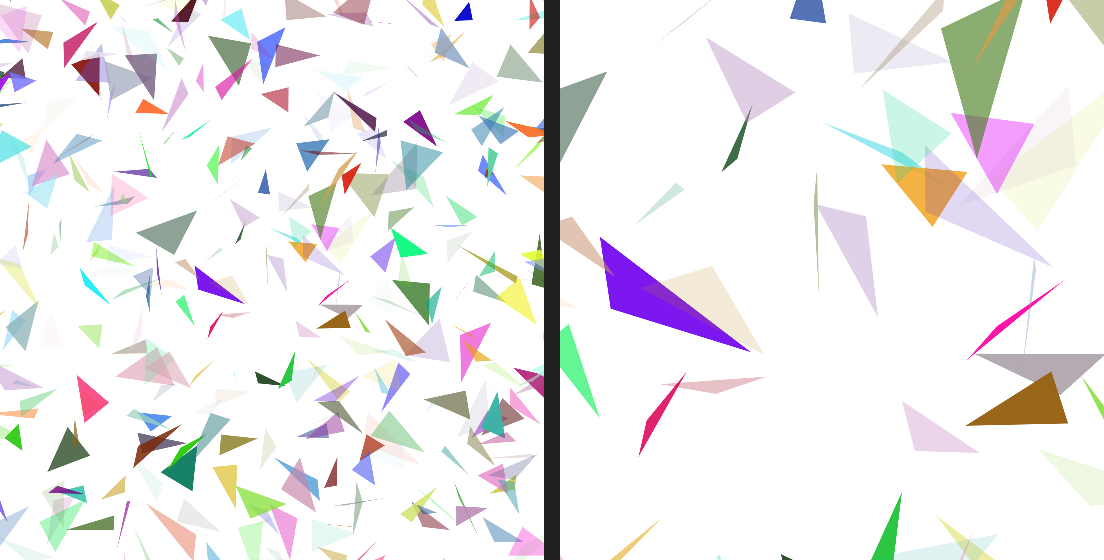
Left: the whole. Right: its middle third, enlarged.
A Shadertoy shader for this background:

```glsl
// Scattered translucent triangles on white paper. Each grid cell drops a few
// triangles with random corners, colour and opacity; every pixel blends those
// of its 3x3 neighbouring cells in one fixed order, using exact distances.

const float CELL = 0.1;             // grid pitch, in canvas heights
const int SLOTS = 5;                // possible triangles per cell
const float FILL_CHANCE = 0.62;     // share of slots in use
const float HALF_BOX = 0.056;       // corner spread around the centre, below CELL
const float MIN_ALPHA = 0.02;
const float MAX_ALPHA = 1.0;
const float EDGE_PIXELS = 0.5;      // width of the smoothed edge
const vec3 PAPER = vec3(1.0);

// Integer hash: three independent values in 0..1
vec3 hash3(ivec3 key) {
    uvec3 v = uvec3(key + 512) * 1664525u + 1013904223u;
    v.x += v.y * v.z; v.y += v.z * v.x; v.z += v.x * v.y;
    v ^= v >> 16u;
    v.x += v.y * v.z; v.y += v.z * v.x; v.z += v.x * v.y;
    return vec3(v >> 8u) / 16777216.0;
}

float cross2(vec2 a, vec2 b) {
    return a.x * b.y - a.y * b.x;
}

// x: squared distance to the segment, y: signed side of its line
vec2 edgeMeasure(vec2 p, vec2 a, vec2 b, float winding) {
    vec2 edge = b - a, rel = p - a;
    float along = clamp(dot(rel, edge) / max(dot(edge, edge), 1e-9), 0.0, 1.0);
    vec2 gap = rel - edge * along;
    return vec2(dot(gap, gap), winding * cross2(edge, rel));
}

// Signed distance, negative inside
float triangleDistance(vec2 p, vec2 a, vec2 b, vec2 c) {
    float winding = sign(cross2(b - a, c - a));
    vec2 nearest = min(edgeMeasure(p, a, b, winding),
                   min(edgeMeasure(p, b, c, winding),
                       edgeMeasure(p, c, a, winding)));
    return -sqrt(nearest.x) * sign(nearest.y);
}

vec2 corner(ivec3 key) {
    return (hash3(key).xy * 2.0 - 1.0) * HALF_BOX;
}

void mainImage(out vec4 fragColor, in vec2 fragCoord) {
    vec2 p = fragCoord / iResolution.y;
    float edgeWidth = EDGE_PIXELS / iResolution.y;
    ivec2 home = ivec2(floor(p / CELL));
    vec3 colour = PAPER;

    for (int dy = -1; dy <= 1; dy++)
    for (int dx = -1; dx <= 1; dx++)
    for (int slot = 0; slot < SLOTS; slot++) {
        ivec2 cell = home + ivec2(dx, dy);
        ivec3 key = ivec3(cell, slot * 8);

        // Placement, skipping empty slots and triangles out of reach
        vec3 place = hash3(key);
        vec2 q = p - (vec2(cell) + place.xy) * CELL;
        if (place.z > FILL_CHANCE || max(abs(q.x), abs(q.y)) > HALF_BOX + edgeWidth) continue;

        // Shape
        float d = triangleDistance(q, corner(key + ivec3(0, 0, 1)),
                                      corner(key + ivec3(0, 0, 2)),
                                      corner(key + ivec3(0, 0, 3)));
        float coverage = clamp(0.5 - d / edgeWidth, 0.0, 1.0);

        // Blend over what lies beneath
        vec3 ink = hash3(key + ivec3(0, 0, 4));
        float alpha = mix(MIN_ALPHA, MAX_ALPHA, hash3(key + ivec3(0, 0, 5)).x);
        colour = mix(colour, ink, coverage * alpha);
    }
    fragColor = vec4(colour, 1.0);
}
```
